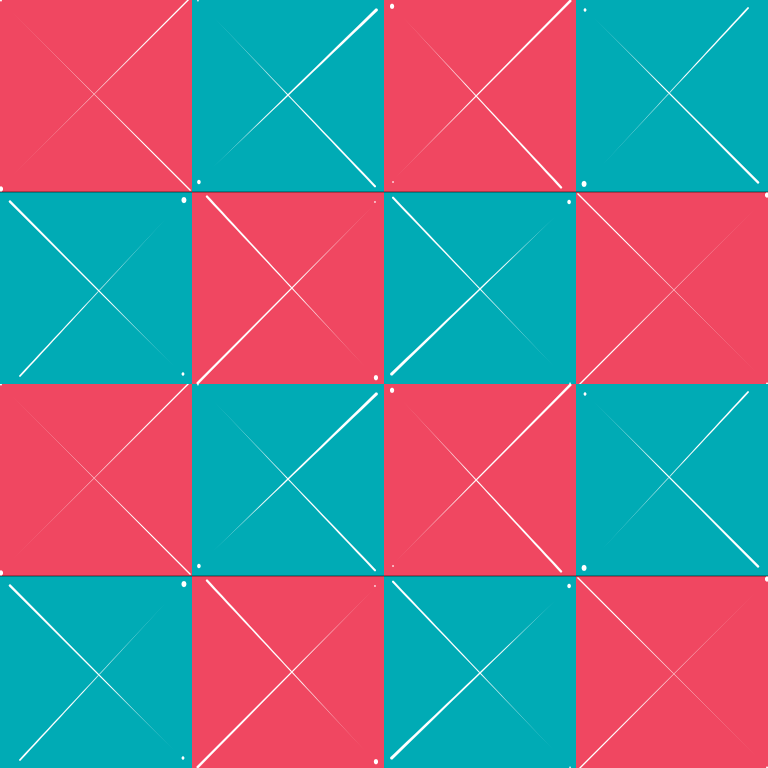
Write a WebGL 1 fragment shader that draws this pattern.

```glsl
precision highp float;

uniform vec2 u_resolution;

// Antialiased coverage that also fades shapes thinner than a pixel
float coverage(float dist, float halfWidth, float pixel) {
  return clamp(0.5 + (halfWidth - dist) / pixel, 0.0, 1.0)
       * min(1.0, 2.0 * halfWidth / pixel);
}

// Stroke from a round head through a crossing point, narrowing to nothing
float taperedStroke(vec2 q, vec2 head, vec2 crossing, float halfWidth, float pixel) {
  vec2 axis = (crossing - head) * 1.85;
  float t = clamp(dot(q - head, axis) / dot(axis, axis), 0.0, 1.0);
  return coverage(length(q - head - axis * t), halfWidth * (1.0 - t), pixel);
}

// Slightly oval ink spot
float inkSpot(vec2 q, vec2 center, float radius, float pixel) {
  return coverage(length((q - center) * vec2(1.1, 0.9)), radius, pixel);
}

void main() {
  vec2 p = gl_FragCoord.xy / u_resolution;
  float pixel = 4.0 / min(u_resolution.x, u_resolution.y);

  // Four by four tiles; every other row is turned by half a circle
  vec2 tile = floor(p * 4.0);
  vec2 q = fract(p * 4.0);
  float column = tile.x;
  if (mod(tile.y, 2.0) < 0.5) {
    q = 1.0 - q;
    column = 3.0 - column;
  }

  // Smooth checkerboard
  vec2 side = clamp(sin(12.566371 * p) / (3.1415927 * pixel), -0.5, 0.5);
  float teal = 0.5 + 2.0 * side.x * side.y;
  vec3 color = mix(vec3(0.94, 0.28, 0.38), vec3(0.0, 0.67, 0.71), teal);

  // Hairline under each upright row
  color *= 1.0 - 0.6 * coverage(q.y, 0.0025, pixel);

  // Each column varies the crossing, stroke heads and widths
  vec4 pick = vec4(equal(vec4(0.0, 1.0, 2.0, 3.0), vec4(column)));
  vec2 crossing = vec2(dot(pick, vec4(0.49, 0.5, 0.48, 0.485)),
                       dot(pick, vec4(0.51, 0.505, 0.5, 0.515)));
  vec2 upperHead = vec2(dot(pick, vec4(0.98, 0.96, 0.97, 0.896)),
                        dot(pick, vec4(1.0, 0.948, 0.995, 0.958)));
  vec2 lowerHead = vec2(dot(pick, vec4(0.99, 0.953, 0.922, 0.948)),
                        dot(pick, vec4(0.01, 0.03, 0.024, 0.05)));
  float upperWidth = dot(pick, vec4(0.0036, 0.008, 0.0065, 0.0045));
  float lowerWidth = dot(pick, vec4(0.0035, 0.0055, 0.006, 0.0065));

  float ink = taperedStroke(q, upperHead, crossing, upperWidth, pixel);
  ink = max(ink, taperedStroke(q, lowerHead, crossing, lowerWidth, pixel));

  // Spots in the two corners where the strokes fade out
  vec2 upperSpot = vec2(dot(pick, vec4(0.005, 0.031, 0.042, 0.047)),
                        dot(pick, vec4(0.998, 0.997, 0.967, 0.948)));
  vec2 lowerSpot = vec2(dot(pick, vec4(0.005, 0.036, 0.047, 0.042)),
                        dot(pick, vec4(0.016, 0.052, 0.052, 0.042)));
  float upperRadius = dot(pick, vec4(0.005, 0.004, 0.012, 0.008));
  float lowerRadius = dot(pick, vec4(0.012, 0.01, 0.004, 0.014));
  ink = max(ink, inkSpot(q, upperSpot, upperRadius, pixel));
  ink = max(ink, inkSpot(q, lowerSpot, lowerRadius, pixel));

  gl_FragColor = vec4(mix(color, vec3(1.0), ink), 1.0);
}
```
